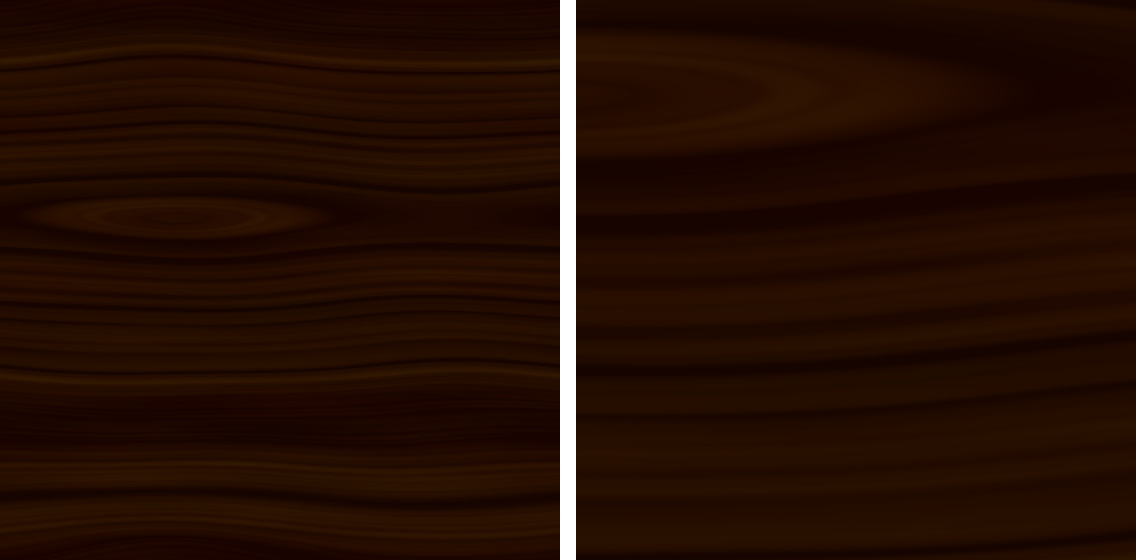
Left, the full canvas; right, a detail of the centre.
Reproduce this texture procedurally as a three.js fragment shader.

```glsl
// Dark polished wood with horizontal grain flowing around one long eye.
// A warped distance from the eye's axis gives the growth rings; 1D cellular
// noise places dark late-wood lines, stretched noise adds wisps and fibres.

varying vec2 vUv;

const float TAU = 6.2831853;

const vec3 DARK_WOOD  = vec3(0.090, 0.014, 0.000);
const vec3 BROWN_WOOD = vec3(0.130, 0.040, 0.000);
const vec3 AMBER_WOOD = vec3(0.160, 0.060, 0.000);
const vec3 PALE_WOOD  = vec3(0.195, 0.093, 0.008);
const vec3 RED_TINT   = vec3(0.010, -0.006, 0.000);

const vec2  EYE = vec2(0.315, 0.612);   // centre of the eye
const float EYE_BULGE  = 0.0013;        // swelling of rings at the eye
const float RING_BULGE = 0.0036;        // swelling of the outer rings
const float SEAM_WAVE  = 0.012;         // wave of the grain far from the eye
const float WISP_WARP  = 0.014;         // irregularity of the plain zones
const float RING_CELL  = 0.030;         // spacing of the strong dark lines
const float FINE_CELL  = 0.011;         // spacing of the faint lines
const float BASE_TONE  = 0.42;

float hash(vec2 p) {
  vec3 q = fract(vec3(p.xyx) * 0.1031);
  q += dot(q, q.yzx + 33.33);
  return fract((q.x + q.y) * q.z);
}

// Smooth lattice noise in -1..1 that tiles over the canvas.
float streaks(vec2 uv, vec2 cells) {
  vec2 p = uv * cells;
  vec2 i = floor(p);
  vec2 f = p - i;
  f = f * f * (3.0 - 2.0 * f);
  vec2 a = mod(i, cells);
  vec2 b = mod(i + 1.0, cells);
  float low  = mix(hash(a + cells), hash(vec2(b.x, a.y) + cells), f.x);
  float high = mix(hash(vec2(a.x, b.y) + cells), hash(b + cells), f.x);
  return 2.0 * mix(low, high, f.y) - 1.0;
}

float bump(float x, float centre, float width) {
  float e = (x - centre) / width;
  return exp(-e * e);
}

// Dark lines at jittered cell points, each with a pale band on its inner side.
float ringLines(float d, float cell, float seed) {
  float tone = 0.0;
  float home = floor(d / cell);
  for (int k = -1; k <= 1; k++) {
    float id = home + float(k);
    float centre = (id + 0.2 + 0.6 * hash(vec2(id + 9.0, seed))) * cell;
    float strength = mix(0.3, 1.0, hash(vec2(id + 31.0, seed + 5.0)));
    tone -= strength * bump(d, centre, 0.15 * cell);
    tone += 0.45 * strength * bump(d, centre - 0.38 * cell, 0.24 * cell);
  }
  return tone;
}

// Ring distance: closed around the eye, wavy bands further away.
float ringDistance(vec2 uv) {
  float away = sin(0.5 * TAU * (uv.y - EYE.y));
  float seam = pow(away * away, 3.0);
  float along = TAU * (uv.x - EYE.x);
  float wave = cos(along + 0.3) + 0.25 * sin(2.0 * along + 1.0);
  float dy = uv.y - EYE.y - SEAM_WAVE * seam * wave;
  dy += 0.0025 * sin(2.0 * along + 2.0 * TAU * uv.y);
  float s = sin(0.5 * TAU * dy);
  float s2 = s * s;
  float bulge = EYE_BULGE * (1.0 - s2) + 4.0 * RING_BULGE * s2 * (1.0 - s2);
  float r2 = s2 + 0.25 * TAU * TAU * bulge * (1.0 - cos(along));
  return 2.0 * asin(sqrt(clamp(r2, 0.0, 1.0))) / TAU;
}

// Broad light and dark zones from the eye outward.
float zoneTone(float d, float plain) {
  float tone = BASE_TONE - 0.30 * plain;
  tone += 0.42 * bump(d, 0.026, 0.009);
  tone -= 0.26 * bump(d, 0.060, 0.024);
  tone += 0.26 * bump(d, 0.120, 0.016);
  tone += 0.14 * bump(d, 0.235, 0.025);
  tone += 0.36 * bump(d, 0.305, 0.015);
  tone += 0.40 * bump(d, 0.460, 0.025);
  return tone - 0.60 * bump(d, 0.500, 0.007);
}

vec3 woodColour(float tone) {
  float t = 3.0 * clamp(tone, 0.0, 1.0);
  vec3 colour = mix(DARK_WOOD, BROWN_WOOD, clamp(t, 0.0, 1.0));
  colour = mix(colour, AMBER_WOOD, clamp(t - 1.0, 0.0, 1.0));
  return mix(colour, PALE_WOOD, clamp(t - 2.0, 0.0, 1.0));
}

void main() {
  float d = ringDistance(vUv);
  float plain = smoothstep(0.310, 0.335, d) * (1.0 - smoothstep(0.405, 0.445, d));

  // Wisps bend the rings, mostly inside the plain zones.
  float wisp = streaks(vUv, vec2(3.0, 15.0));
  d += WISP_WARP * wisp * (0.08 + 0.92 * plain);

  float lineFade = (1.0 - 0.75 * plain) * smoothstep(0.025, 0.045, d);
  lineFade *= 1.0 - 0.7 * smoothstep(0.43, 0.47, d);
  float tone = zoneTone(d, plain);
  tone += 0.58 * lineFade * ringLines(d, RING_CELL, 3.0);
  tone += 0.15 * ringLines(d, FINE_CELL, 17.0);

  // Lengthwise blotches and fine fibres.
  tone += 0.12 * streaks(vUv, vec2(4.0, 22.0));
  tone += 0.06 * streaks(vUv, vec2(5.0, 75.0));

  float redness = 0.5 * streaks(vUv, vec2(2.0, 18.0)) + 0.4 * plain;
  vec3 colour = woodColour(tone) + RED_TINT * redness;
  gl_FragColor = vec4(max(colour, 0.0), 1.0);
}
```
